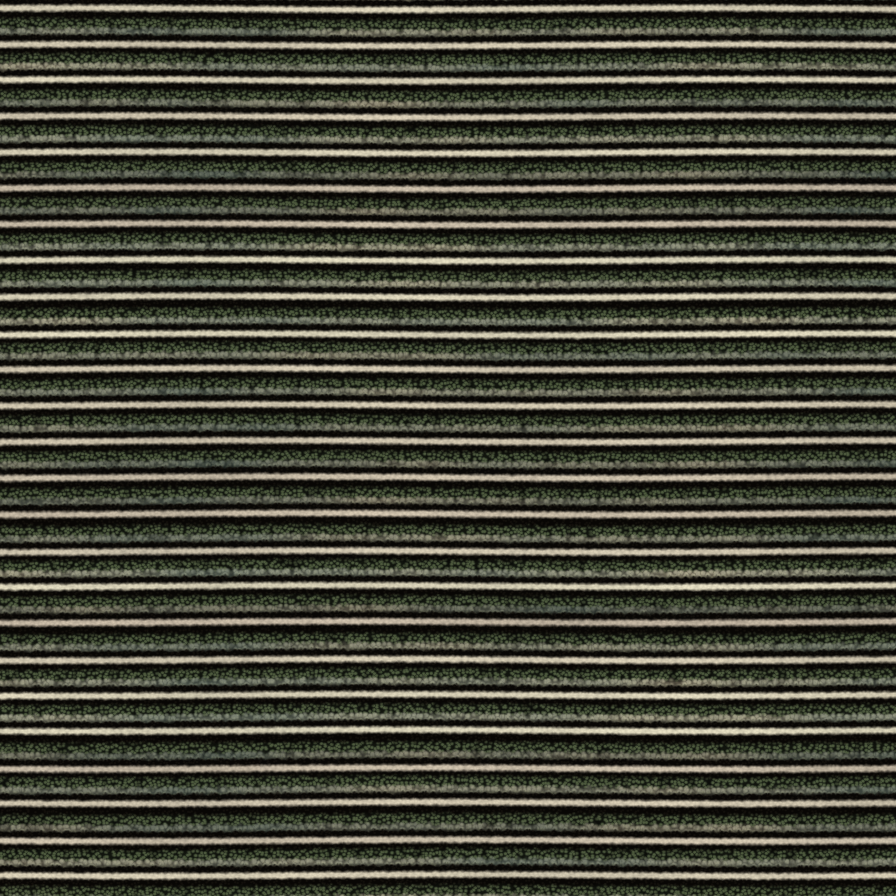
Give the GLSL for this texture, as a three.js fragment shader.

```glsl
// Ribbed woven cloth: pale horizontal cords alternating with grey-green tufted bands.
#define ROWS 24.77
#define FIRST_CORD 0.55
#define CORD_HALF 0.145
#define RIDGE_CENTRE 0.36
#define RIDGE_HALF 0.15
#define TUFTS vec2(175.0, 150.0)
#define ROUGHNESS 0.085
#define ROW_JITTER 0.06
#define SHADOW vec3(0.030, 0.024, 0.016)
#define GREEN vec3(0.185, 0.220, 0.150)
#define GREY vec3(0.450, 0.455, 0.395)
#define CORD vec3(0.810, 0.770, 0.700)

varying vec2 vUv;

float hash(vec2 p) {
  vec3 q = fract(vec3(p.xyx) * 0.1031);
  q += dot(q, q.yzx + 33.33);
  return fract((q.x + q.y) * q.z);
}

// Cellular noise: distance to the nearest scattered tuft centre.
float cellular(vec2 p) {
  vec2 cell = floor(p);
  float nearest = 2.0;
  for (int j = -1; j <= 1; j++) {
    for (int i = -1; i <= 1; i++) {
      vec2 c = cell + vec2(float(i), float(j));
      vec2 centre = c + vec2(hash(c), hash(c + 71.7));
      nearest = min(nearest, length(p - centre));
    }
  }
  return nearest;
}

// Layered sines for slow drift and worn patches, about -1 to 1.
float drift(vec2 p) {
  return 0.5 * sin(p.x * 7.0 + 2.0 * sin(p.y * 5.0))
       + 0.3 * sin(p.x * 17.0 - p.y * 13.0 + 1.3)
       + 0.2 * sin(p.x * 41.0 + p.y * 29.0);
}

// Soft stripe around zero, solid to "core" and gone at "edge".
float stripe(float d, float core, float edge) {
  return 1.0 - smoothstep(core, edge, abs(d));
}

void main() {
  // Split into rows at the black gap under each cord.
  float y = vUv.y * ROWS - FIRST_CORD + 0.025 * sin(vUv.x * 9.0 + vUv.y * 4.0);
  float row = floor(y + 0.2);
  float rowTone = hash(vec2(row + 40.0, 3.0));
  float d = y - row + (hash(vec2(row + 40.0, 9.0)) - 0.5) * ROW_JITTER;

  // Tufted grain, ragged edges and vertical stitch marks.
  float tuft = cellular(vUv * TUFTS);
  float fine = cellular(vUv * TUFTS * vec2(1.3, 1.7) + 19.0);
  float stitch = cellular(vec2(vUv.x * 120.0, y * 1.5) + 47.0);
  float wear = drift(vUv + row * 0.13);
  float ragged = d + (tuft - 0.5) * ROUGHNESS;

  // Dark green pile fills the valley between cord and ridge.
  float pile = smoothstep(0.24, 0.33, ragged) * (1.0 - smoothstep(0.62, 0.79, ragged));
  float pileTone = mix(1.45, 0.35, smoothstep(0.15, 0.8, fine));
  pileTone *= 1.0 - 0.35 * smoothstep(0.5, 0.85, stitch);
  vec3 colour = mix(SHADOW, GREEN * pileTone, pile);

  // Worn grey ridge.
  float ridge = stripe(ragged - RIDGE_CENTRE, 0.025, RIDGE_HALF);
  float ridgeTone = 1.0 + 0.14 * wear + 0.25 * (rowTone - 0.5);
  ridgeTone *= mix(1.15, 0.7, smoothstep(0.2, 0.8, tuft));
  ridgeTone *= 1.0 - 0.25 * smoothstep(0.5, 0.85, stitch);
  vec3 ridgeColour = GREY * ridgeTone + vec3(0.03, 0.0, -0.01) * wear;
  colour = mix(colour, ridgeColour, ridge * 0.92);

  // Pale cord, smoother than the pile, with a slight tint per row.
  float cordEdge = d + (tuft - 0.5) * ROUGHNESS * 0.45;
  float cord = stripe(cordEdge, 0.025, CORD_HALF);
  float cordTone = 1.0 + 0.06 * wear + 0.14 * (rowTone - 0.5) - 0.16 * (fine - 0.4);
  vec3 cordTint = mix(vec3(1.0, 0.98, 0.96), vec3(0.98, 1.0, 0.96), rowTone);
  colour = mix(colour, CORD * cordTint * cordTone, cord);

  // Sparse fuzz lifts the black gaps a little.
  colour += vec3(0.035, 0.030, 0.022) * (1.0 - smoothstep(0.1, 0.5, fine)) * (1.0 - cord);

  gl_FragColor = vec4(clamp(colour, 0.0, 1.0), 1.0);
}
```
